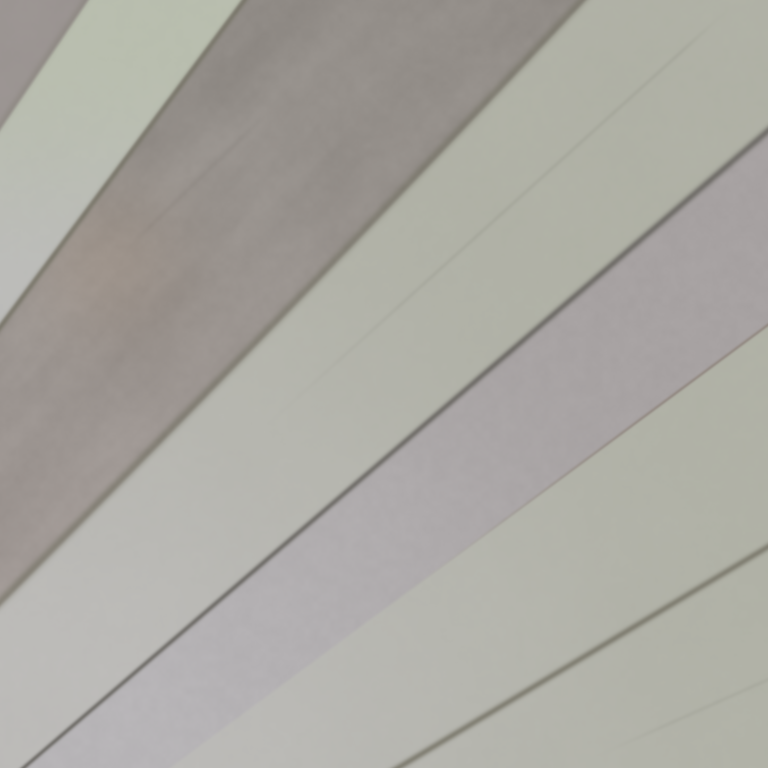
This pattern is drawn by a WebGL 1 fragment shader. Its source:

```glsl
precision highp float;
uniform vec2 u_resolution;

#define EDGE_BLUR 0.0025
#define GRAIN 0.014
#define MOTTLE 0.035
#define EDGE_BOW 0.006
#define SHADOW_GREY vec3(0.42, 0.41, 0.39)
#define SHADOW_OLIVE vec3(0.47, 0.46, 0.41)

float hash(vec2 p) {
  p = fract(p * vec2(0.1031, 0.1137));
  p += dot(p, p.yx + 33.33);
  return fract((p.x + p.y) * p.x * 7.31);
}

float noise(vec2 p) {
  vec2 i = floor(p), f = fract(p);
  f = f * f * (3.0 - 2.0 * f);
  return mix(mix(hash(i), hash(i + vec2(1.0, 0.0)), f.x),
             mix(hash(i + vec2(0.0, 1.0)), hash(i + 1.0), f.x), f.y);
}

float fbm(vec2 p) {
  float sum = 0.0, amp = 0.5;
  for (int i = 0; i < 4; i++) {
    sum += amp * noise(p);
    p = p * 2.03 + 17.0;
    amp *= 0.5;
  }
  return sum;
}

// Signed distance to the line a-b, positive on its upper left side
float above(vec2 p, vec2 a, vec2 b) {
  vec2 dir = normalize(b - a);
  return dot(p - a, vec2(-dir.y, dir.x));
}

float cover(float d) {
  float w = EDGE_BLUR + 0.5 / u_resolution.y;
  return smoothstep(-w, w, d);
}

// Soft dark seam of a given half width
float seam(float d, float width) {
  return exp(-d * d / (width * width));
}

void main() {
  vec2 uv = gl_FragCoord.xy / u_resolution;

  // Fanned edges, from the upper left to the lower right
  float corner = above(uv, vec2(0.0, 0.831), vec2(0.115, 1.0));
  float wedge = above(uv, vec2(0.0, 0.577), vec2(0.316, 1.0));
  float dark = above(uv, vec2(0.0, 0.212), vec2(0.762, 1.0));
  float along = clamp(uv.x / 0.762, 0.0, 1.0);
  dark += EDGE_BOW * 2.8 * along * (1.0 - along);
  float broad = above(uv, vec2(0.029, 0.0), vec2(1.0, 0.831));
  float mauve = above(uv, vec2(0.221, 0.0), vec2(1.0, 0.577));
  float lower = above(uv, vec2(0.518, 0.0), vec2(1.0, 0.288));

  // Paper tones, paler and cooler toward the lower left
  float paleness = 1.0 - smoothstep(0.1, 0.95, length(uv * vec2(0.85, 1.0)));
  vec3 paper = mix(vec3(0.69, 0.695, 0.65), vec3(0.735, 0.73, 0.72), paleness);
  vec3 mauveTone = mix(vec3(0.655, 0.635, 0.635), vec3(0.715, 0.705, 0.715), paleness);
  vec3 wedgeTone = mix(vec3(0.735, 0.735, 0.725), vec3(0.725, 0.745, 0.685),
                       smoothstep(0.6, 0.95, uv.y));

  // Streaky mottling that runs along the dark band
  vec2 grainDir = normalize(vec2(0.72, 0.75));
  vec2 q = vec2(dot(uv, grainDir), dot(uv, vec2(-grainDir.y, grainDir.x)));
  float streak = fbm(q * vec2(4.0, 17.0) + 5.0) - 0.47;
  float cloud = fbm(uv * 9.0 + 2.0) - 0.47;
  vec3 darkTone = mix(vec3(0.625, 0.595, 0.58), vec3(0.57, 0.55, 0.53),
                      smoothstep(0.2, 0.95, uv.y));
  darkTone += MOTTLE * (2.0 * streak + cloud);
  darkTone += vec3(0.018, 0.002, -0.012) * seam(length(uv - vec2(0.14, 0.66)), 0.1);
  darkTone -= 0.02 * seam(above(uv, vec2(0.19, 0.7), vec2(0.33, 0.835)), 0.004)
            * smoothstep(0.16, 0.2, uv.x) * (1.0 - smoothstep(0.31, 0.36, uv.x));

  // Faint creases in the pale strips
  float crease = seam(above(uv, vec2(0.326, 0.427), vec2(0.911, 0.954)), 0.003);
  crease *= smoothstep(0.3, 0.6, uv.x) * (1.0 - smoothstep(0.88, 0.95, uv.x));
  float fold = seam(above(uv, vec2(0.78, 0.017), vec2(1.0, 0.115)), 0.003)
             * smoothstep(0.76, 0.9, uv.x);
  vec3 broadTone = paper - 0.03 * crease;

  // Stack the strips, each with its seam
  vec3 col = paper - 0.025 * fold;
  col = mix(col, SHADOW_OLIVE, 0.8 * seam(lower, 0.0045));
  col = mix(col, mauveTone, cover(mauve));
  col = mix(col, vec3(0.53, 0.48, 0.45),
            0.6 * seam(mauve, 0.0022) * smoothstep(0.5, 0.9, uv.x));
  col = mix(col, broadTone, cover(broad));
  col = mix(col, SHADOW_GREY, 0.85 * seam(broad + 0.001, mix(0.003, 0.005, uv.x)));
  col = mix(col, darkTone, cover(dark));
  col = mix(col, SHADOW_OLIVE, 0.65 * seam(dark - 0.003, 0.006));
  col = mix(col, wedgeTone, cover(wedge));
  col = mix(col, SHADOW_OLIVE, 0.8 * seam(wedge + 0.002, 0.004));
  col = mix(col, vec3(0.6, 0.575, 0.565) + MOTTLE * cloud, cover(corner));
  col = mix(col, SHADOW_OLIVE, 0.25 * seam(corner - 0.003, 0.005));

  // Fine paper grain
  float rough = max(cover(dark) - cover(wedge), cover(mauve) - cover(broad));
  col += GRAIN * (0.6 + rough) * (fbm(uv * 90.0) - 0.47);
  col += 0.012 * (fbm(uv * 6.0 + 40.0) - 0.47);

  gl_FragColor = vec4(col, 1.0);
}
```
